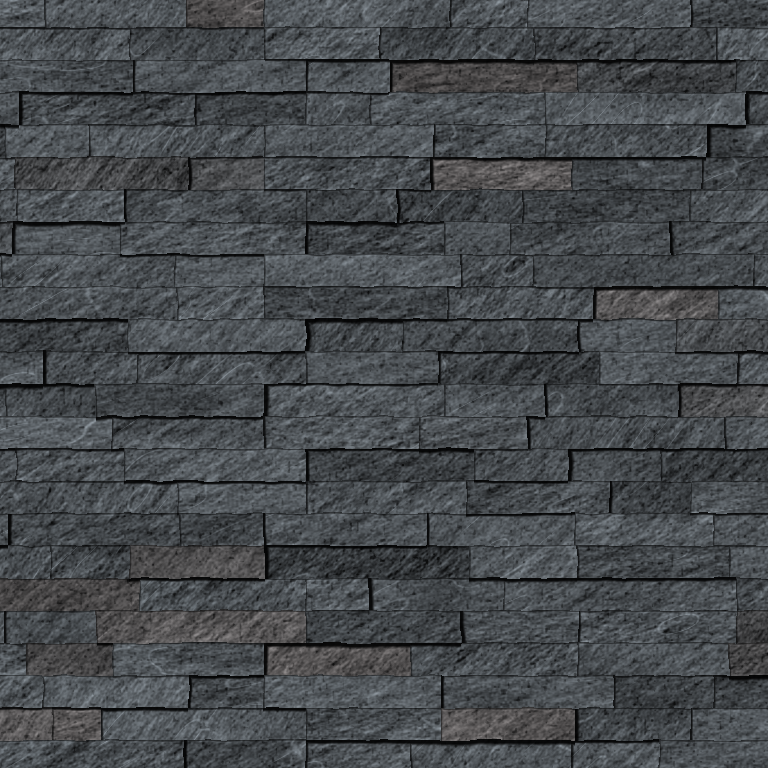
Reproduce this texture procedurally as a WebGL 2 fragment shader.

```glsl
#version 300 es
precision highp float;

#define ROWS 23.7
#define COLUMNS 5.5
#define ROW_PHASE 0.14
#define JOINT_JITTER 0.8
#define WOBBLE 0.0028
#define SEAM 0.0015
#define SHADOW 0.0075
#define BASE_TONE 0.305
#define TONE_SPREAD 0.10
#define CLEFT_RELIEF 0.55
#define GRAIN 0.13

uniform vec2 u_resolution;
out vec4 fragColor;

const vec3 COOL_SLATE = vec3(0.94, 1.0, 1.05);
const vec3 WARM_SLATE = vec3(1.02, 0.99, 0.99);

float hash(vec2 p) {
    vec3 q = fract(p.xyx * 0.1031);
    q += dot(q, q.yzx + 33.33);
    return fract((q.x + q.y) * q.z);
}

float noise(vec2 p) {
    vec2 i = floor(p), f = fract(p);
    f *= f * (3.0 - 2.0 * f);
    return mix(mix(hash(i), hash(i + vec2(1, 0)), f.x),
               mix(hash(i + vec2(0, 1)), hash(i + 1.0), f.x), f.y);
}

float fbm(vec2 p) {
    float sum = 0.0, amplitude = 0.5;
    for (int k = 0; k < 4; k++) {
        sum += amplitude * noise(p);
        p = p * 2.03 + 17.3;
        amplitude *= 0.58;
    }
    return sum;
}

// Left joint of stone i; the panel seam steps sideways every two rows
float joint(float i, float row) {
    float panelSeam = mod(floor(row * 0.5), 2.0) < 1.0 ? 2.19 : 1.89;
    return i == 2.0 ? panelSeam : i + JOINT_JITTER * (hash(vec2(i, row)) - 0.5);
}

float stoneIndex(float x, float row) {
    float i = floor(x);
    if (x < joint(i, row)) return i - 1.0;
    return x >= joint(i + 1.0, row) ? i + 1.0 : i;
}

// How far a stone stands out of the wall
float protrusion(float i, float row) {
    float h = hash(vec2(i + 31.0, row + 57.0));
    return mix(h * h, h, 0.4);
}

float band(float d, float width, float pixel) {
    return 1.0 - smoothstep(width * 0.45, width + pixel, d);
}

// Dark line beside a neighbour, wider and deeper where the neighbour overhangs
float occlusion(float d, float overhang, float pixel) {
    float drop = max(overhang, 0.0);
    float strength = mix(0.5, 0.9, smoothstep(0.0, 0.3, drop));
    return strength * band(d, SEAM + SHADOW * drop, pixel);
}

// Split surface, streaked along the given direction
float cleft(vec2 p, vec2 dir, float seed) {
    vec2 q = vec2(dot(p, dir), dot(p, vec2(-dir.y, dir.x)));
    return fbm(q * vec2(34.0, 76.0) + seed);
}

void main() {
    vec2 uv = gl_FragCoord.xy / u_resolution;
    float pixel = 1.0 / min(u_resolution.x, u_resolution.y);

    // Layout with slightly uneven edges
    vec2 p = uv + WOBBLE * (vec2(noise(uv * 48.0), noise(uv * 48.0 + 50.0)) - 0.5);
    float y = p.y * ROWS + ROW_PHASE, x = p.x * COLUMNS;
    float row = floor(y), col = stoneIndex(x, row);
    float top = (row + 1.0 - y) / ROWS, bottom = (y - row) / ROWS;
    float left = (x - joint(col, row)) / COLUMNS;
    float right = (joint(col + 1.0, row) - x) / COLUMNS;

    // Heights of this stone and its neighbours
    float height = protrusion(col, row);
    float above = protrusion(stoneIndex(x, row + 1.0), row + 1.0);
    float beside = protrusion(col - 1.0, row);

    // Slate surface, different on each stone
    vec2 id = vec2(col, row);
    float seed = 90.0 * hash(id + 11.0);
    float angle = mix(0.1, 0.95, hash(id + 23.0));
    vec2 dir = vec2(cos(angle), sin(angle));
    float bump = cleft(uv, dir, seed) - cleft(uv + vec2(-0.0015, 0.0022), dir, seed);
    float tone = BASE_TONE + TONE_SPREAD * (hash(id + 41.0) - 0.5) + 0.03 * (height - 0.4);
    tone += CLEFT_RELIEF * bump * mix(0.7, 1.3, hash(id + 67.0));
    tone += 0.09 * (noise(uv * vec2(14.0, 30.0) + seed) - 0.5);
    tone += GRAIN * (noise(uv * 340.0) - 0.5);

    // Pale scratches and dark pits
    vec2 veinPoint = vec2(dot(uv, dir), dot(uv, vec2(-dir.y, dir.x)));
    float ridge = 1.0 - abs(2.0 * noise(veinPoint * vec2(18.0, 52.0) + seed) - 1.0);
    float patches = smoothstep(0.45, 0.8, noise(uv * 16.0 + seed));
    tone += 0.12 * smoothstep(0.9, 1.0, ridge) * patches;
    tone -= 0.10 * smoothstep(0.72, 0.95, noise(uv * 230.0 + seed));

    // Worn bright lips, then seams and cast shadows
    float worn = noise(uv * 70.0 + 9.0);
    tone += 0.10 * worn * band(top, 0.003, pixel) * smoothstep(0.0, 0.3, height - above);
    tone += 0.06 * worn * height * band(min(bottom, right), 0.0025, pixel);
    float shade = max(occlusion(top, above - height, pixel),
                      occlusion(left, beside - height, pixel));
    tone = max(tone, 0.05) * (1.0 - shade);

    vec3 tint = mix(COOL_SLATE, WARM_SLATE, smoothstep(0.82, 0.95, hash(id + 83.0)));
    fragColor = vec4(tone * tint, 1.0);
}
```
